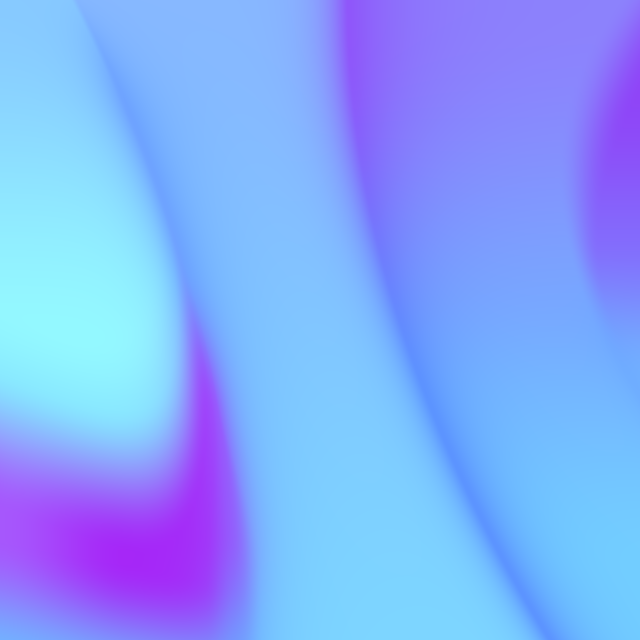
This background is drawn by a Shadertoy shader. Its source:

```glsl
// Soft folded sheets of sky blue, cyan and violet, like lit silk.
// Three curved folds split the canvas; each side has its own gradient,
// and a coloured crease fades away from every fold.

const vec3 CYAN   = vec3(0.58, 0.98, 1.00);
const vec3 SKY    = vec3(0.49, 0.84, 1.00);
const vec3 PALE   = vec3(0.53, 0.72, 1.00);
const vec3 BLUE   = vec3(0.40, 0.63, 1.00);
const vec3 LILAC  = vec3(0.55, 0.51, 0.99);
const vec3 VIOLET = vec3(0.56, 0.34, 0.98);
const vec3 PURPLE = vec3(0.65, 0.15, 0.97);

// Smooth 0-to-1 ramp that may run in either direction.
float ramp(float from, float to, float v) {
    float t = clamp((v - from) / (to - from), 0.0, 1.0);
    return t * t * (3.0 - 2.0 * t);
}

// Crease strength: one at the fold, with a separate fade on each side.
float crease(float d, float leftWidth, float rightWidth, float softness) {
    float away = sqrt(d * d + softness * softness) - softness;
    return exp(-away / mix(leftWidth, rightWidth, ramp(-softness, softness, d)));
}

// Horizontal position of a parabolic fold around a pivot point.
float foldX(vec2 pivot, float slope, float bend, float y) {
    float t = y - pivot.y;
    return pivot.x + slope * t + bend * t * t;
}

// Left sheet: cyan glow above a purple hollow that curls up the fold.
vec3 leftSheet(vec2 p, float d) {
    float rim = 0.31 - 0.4 * p.x + 0.38 * exp(min(d, 0.0) / 0.05);
    vec3 glow = mix(CYAN, vec3(0.53, 0.79, 1.0), ramp(0.43, 1.03, p.y));
    glow = mix(glow, SKY, 0.75 * ramp(rim + 0.22, rim + 0.02, p.y));
    vec3 hollow = mix(vec3(0.65, 0.34, 0.99), PURPLE, ramp(0.0, 0.2, p.x));
    float floorFade = ramp(-0.05, 0.14, p.y + 0.2 * p.x - 0.02);
    hollow = mix(vec3(0.44, 0.71, 1.0), hollow, floorFade);
    return mix(glow, hollow, ramp(rim + 0.11, rim - 0.11, p.y));
}

// Middle sheet: pale at the top, sky at the bottom, shaded by the left fold.
vec3 middleSheet(float y, float d) {
    vec3 base = mix(SKY, PALE, ramp(-0.1, 1.1, y));
    float shade = exp(-max(d, 0.0) / 0.055) * ramp(1.05, 0.8, y);
    return mix(base, vec3(0.41, 0.65, 1.0), 0.9 * shade);
}

// Right sheet: lilac at the top melting into sky.
vec3 rightSheet(float y) {
    vec3 low = mix(vec3(0.45, 0.81, 1.0), vec3(0.46, 0.68, 1.0), ramp(0.1, 0.55, y));
    return mix(low, LILAC, ramp(0.38, 1.0, y));
}

void mainImage(out vec4 fragColor, in vec2 fragCoord) {
    vec2 p = fragCoord / iResolution.xy;

    // Signed horizontal distances, positive to the right of each fold.
    float leftD = p.x - foldX(vec2(0.362, 0.17), -0.074, -0.268, p.y);
    float middleD = p.x - foldX(vec2(0.545, 1.0), -0.007, 0.308, p.y);
    float rightD = p.x - foldX(vec2(0.908, 0.67), 0.0, 1.1, p.y);

    // Left fold: crisp above, diffuse near the bottom.
    float diffuse = ramp(0.38, 0.1, p.y);
    float blend = mix(0.006, 0.045, diffuse);
    vec3 color = mix(leftSheet(p, leftD), middleSheet(p.y, leftD),
                     ramp(-blend, blend, leftD));
    float purpleCrease = ramp(0.58, 0.36, p.y) * ramp(-0.02, 0.17, p.y);
    vec3 creaseColor = mix(vec3(0.43, 0.63, 1.0), vec3(0.60, 0.34, 0.99), purpleCrease);
    float strength = crease(leftD, 0.034, 0.018, mix(0.004, 0.03, diffuse));
    strength *= ramp(1.04, 0.82, p.y) * mix(0.9, 0.6, diffuse);
    color = mix(color, creaseColor, strength);

    // Middle fold: violet at the top, deep blue at the bottom.
    float top = ramp(0.35, 0.95, p.y);
    color = mix(color, rightSheet(p.y), ramp(-0.006, 0.006, middleD));
    creaseColor = mix(vec3(0.36, 0.58, 1.0), VIOLET, top);
    float leftFade = mix(0.026, 0.034, top);
    float rightFade = mix(0.05, 0.085, top);
    color = mix(color, creaseColor, crease(middleD, leftFade, rightFade, 0.006));

    // Right fold: violet pocket fading to blue at its lower tip.
    vec3 pocket = mix(vec3(0.45, 0.70, 1.0), vec3(0.51, 0.44, 0.99), ramp(0.4, 0.63, p.y));
    pocket = mix(pocket, vec3(0.56, 0.27, 0.97), ramp(0.56, 0.86, p.y));
    float pocketBlend = mix(0.018, 0.06, ramp(0.5, 0.95, p.y));
    color = mix(color, pocket, ramp(-pocketBlend, pocketBlend, rightD));
    float tipShade = crease(rightD, 0.025, 0.03, 0.006) * ramp(0.62, 0.45, p.y);
    color = mix(color, BLUE, 0.35 * tipShade);

    fragColor = vec4(color, 1.0);
}
```
